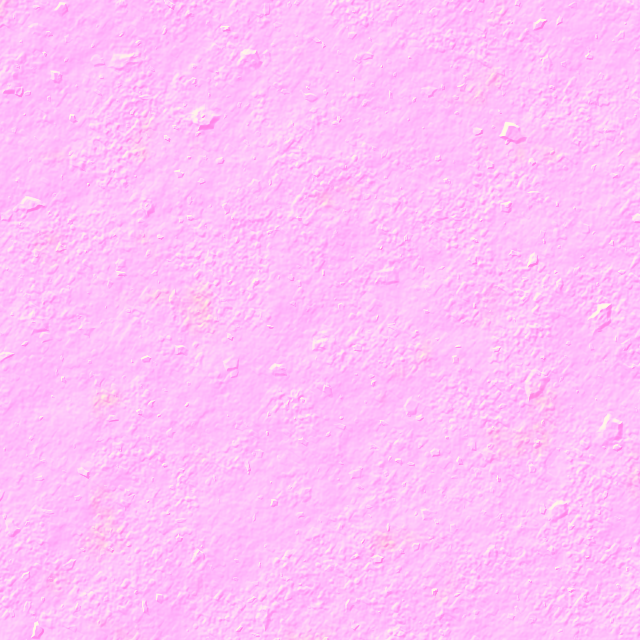
Reproduce this texture map procedurally as a WebGL 1 fragment shader.

```glsl
precision highp float;
// Rough pink plaster: side-lit relief of grainy ground with scattered angular chips.

uniform vec2 u_resolution;

const vec3 BASE_PINK = vec3(1.0, 0.748, 0.982);
const vec3 PEACH_SHIFT = vec3(0.0, 0.005, -0.09);
const vec2 TO_LIGHT = vec2(-0.62, 0.78);
const float SAMPLE_STEP = 0.001;    // half width of the slope sample
const float TONE_LIMIT = 0.26;      // strongest change of tone
const float BLUE_LOSS = 1.5;        // steep slopes turn warmer
const float GROUND_FREQ = 7.0;
const float GROUND_SLOPE = 0.019;   // steepness of the broadest ground octave
const float SLOPE_GAIN = 1.17;      // growth of steepness per octave
const float GRAIN_SLOPE = 0.125;    // steepness of the patchy fine grain
const float CHIP_FREQ = 7.5;
const float CHIP_HEIGHT = 0.15;
const float CHIP_SHARE = 0.62;      // share of cells that hold a chip
const mat2 TURN = mat2(0.8, 0.6, -0.6, 0.8);

vec2 hash2(vec2 p) {
  vec3 q = fract(vec3(p.xyx) * vec3(0.1031, 0.1030, 0.0973));
  q += dot(q, q.yzx + 33.33);
  return fract((q.xx + q.yz) * q.zy);
}

float noise(vec2 p) {
  vec2 i = floor(p);
  vec2 f = fract(p);
  f = f * f * (3.0 - 2.0 * f);
  float low = mix(hash2(i).x, hash2(i + vec2(1.0, 0.0)).x, f.x);
  float high = mix(hash2(i + vec2(0.0, 1.0)).x, hash2(i + 1.0).x, f.x);
  return mix(low, high, f.y);
}

// Patches where the surface is crumbly rather than smooth
float roughness(vec2 p) {
  float patches = 0.5 * noise(p * 11.0 + 41.0) + 0.5 * noise(p * 32.0 + 7.0);
  return smoothstep(0.34, 0.78, patches);
}

// Undulating ground, with finer octaves slightly steeper
float ground(vec2 p) {
  float sum = 0.0;
  float freq = GROUND_FREQ;
  float slope = GROUND_SLOPE;
  vec2 q = p;
  for (int i = 0; i < 5; i++) {
    sum += noise(q * freq + float(i) * 19.7) * slope / freq;
    q = TURN * q;
    freq *= 2.1;
    slope *= SLOPE_GAIN;
  }
  return sum;
}

// Fine crumbs, sharpened so that they stand out singly
float grain(vec2 p) {
  float crumbs = smoothstep(0.45, 0.95, noise(TURN * p * 125.0 + 3.0)) / 125.0;
  float dust = noise(p * 240.0 + 60.0) / 240.0;
  return GRAIN_SLOPE * (crumbs * 0.75 + dust);
}

// One tilted, five-sided chip per cell, in units of the cell
float chip(vec2 p, float seed) {
  vec2 cell = floor(p);
  vec2 place = hash2(cell + seed);
  vec2 form = hash2(cell + seed + 57.0);
  vec2 kind = hash2(cell + seed + 113.0);
  float spin = 6.2832 * form.x;
  vec2 axis = vec2(cos(spin), sin(spin));
  vec2 q = fract(p) - mix(vec2(0.32), vec2(0.68), place);
  q = vec2(dot(q, axis), dot(q, vec2(-axis.y, axis.x)));
  q.y *= mix(1.0, 1.9, kind.y);
  float radius = mix(0.1, 0.23, form.y * form.y);
  float edge = 0.0;
  for (int i = 0; i < 5; i++) {
    vec2 side = hash2(cell + seed + 17.0 * float(i + 1));
    float angle = 1.2566 * (float(i) + 0.4 * side.x);
    float reach = radius * mix(0.7, 1.0, side.y);
    edge = max(edge, dot(q, vec2(cos(angle), sin(angle))) / reach);
  }
  float tilt = 1.0 + 0.8 * q.x / radius;
  float strength = step(kind.x, CHIP_SHARE) * mix(0.2, 1.0, place.x * place.y);
  return radius * strength * tilt * smoothstep(0.0, 0.5, 1.0 - edge);
}

// Chips in three sizes, their outlines worn by noise
float chips(vec2 p) {
  vec2 wear = vec2(noise(p * 60.0), noise(p * 60.0 + 31.0)) - 0.5;
  wear += 0.5 * vec2(noise(p * 130.0 + 11.0), noise(p * 130.0 + 47.0)) - 0.25;
  vec2 q = TURN * (p + 0.007 * wear);
  float sum = 0.0;
  float freq = CHIP_FREQ;
  for (int i = 0; i < 3; i++) {
    sum += chip(q * freq + 5.3, 23.0 * float(i)) / freq;
    q = TURN * q;
    freq *= 2.0;
  }
  return CHIP_HEIGHT * sum;
}

float height(vec2 p) {
  return ground(p) + chips(p) + grain(p) * mix(0.3, 1.0, roughness(p));
}

void main() {
  vec2 p = gl_FragCoord.xy / u_resolution.y + 2.0;

  // Slope towards the light, softly limited
  vec2 offset = TO_LIGHT * SAMPLE_STEP;
  float lit = (height(p - offset) - height(p + offset)) / (2.0 * SAMPLE_STEP);
  lit /= sqrt(1.0 + lit * lit / (TONE_LIMIT * TONE_LIMIT));

  // Tone by slope, then faint peach stains in the rough places
  vec3 color = BASE_PINK + vec3(0.0, lit, -BLUE_LOSS * lit * lit);
  float stain = smoothstep(0.66, 0.95, noise(p * 13.0 + 80.0)) * noise(p * 75.0);
  color += PEACH_SHIFT * stain * roughness(p);
  gl_FragColor = vec4(clamp(color, 0.0, 1.0), 1.0);
}
```
